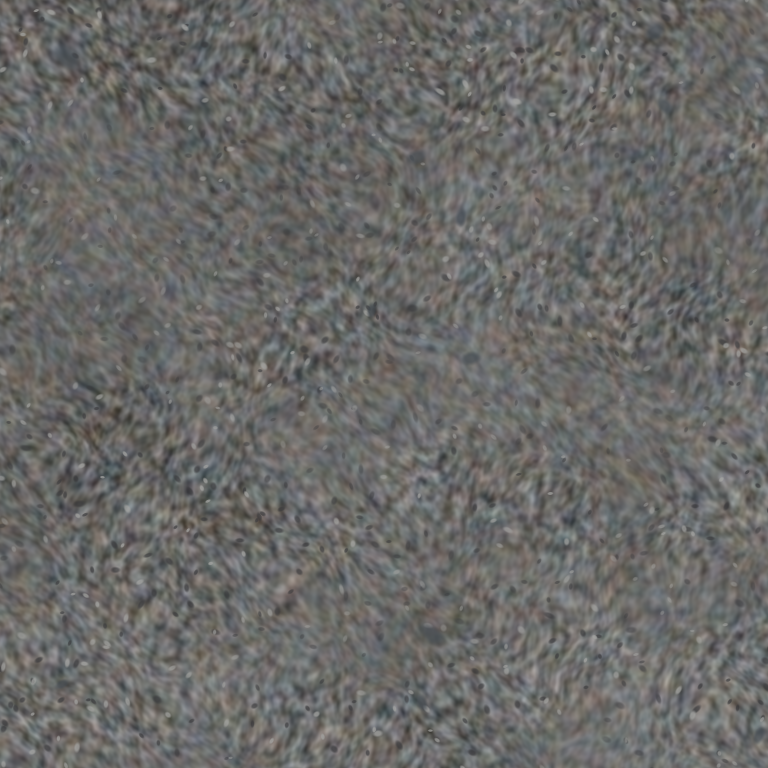
Give the GLSL for this texture, as a three.js fragment shader.

```glsl
varying vec2 vUv;

const vec3 STONE_GRAY = vec3(0.417, 0.415, 0.408);
const vec3 WARM_SHIFT = vec3(0.075, 0.005, -0.065);
const vec3 GREEN_SHIFT = vec3(-0.025, 0.020, -0.015);
const vec3 PALE_MINERAL = vec3(0.65, 0.65, 0.64);
const vec3 DARK_MINERAL = vec3(0.22, 0.22, 0.23);
const vec3 SLATE_PEBBLE = vec3(0.26, 0.29, 0.32);

vec2 hash2(vec2 p) {
  vec3 q = fract(p.xyx * vec3(0.1031, 0.1030, 0.0973));
  q += dot(q, q.yzx + 33.33);
  return fract((q.xx + q.yz) * q.zy);
}

vec2 gradientAt(vec2 cell) {
  float angle = 6.28318 * hash2(cell).x;
  return vec2(cos(angle), sin(angle));
}

float gradientNoise(vec2 p) {
  vec2 i = floor(p);
  vec2 f = p - i;
  vec2 u = f * f * f * (f * (f * 6.0 - 15.0) + 10.0);
  vec2 e = vec2(1.0, 0.0);
  float a = dot(gradientAt(i), f);
  float b = dot(gradientAt(i + e.xy), f - e.xy);
  float c = dot(gradientAt(i + e.yx), f - e.yx);
  float d = dot(gradientAt(i + e.xx), f - e.xx);
  return mix(mix(a, b, u.x), mix(c, d, u.x), u.y);
}

vec2 rotate(vec2 p, float angle) {
  float c = cos(angle);
  float s = sin(angle);
  return vec2(c * p.x + s * p.y, c * p.y - s * p.x);
}

// Two octaves of grains, stretched along the given angle
float grains(vec2 p, float angle, float frequency, float stretch) {
  vec2 q = rotate(p, angle) * frequency * vec2(1.0 / stretch, 1.0);
  float coarse = gradientNoise(q + 40.0);
  float fine = gradientNoise(rotate(q, 0.5) * 1.9 + 170.0);
  return 0.85 * coarse + 0.50 * fine;
}

// Coverage of sparse, soft, slightly oval flecks scattered one per cell
float flecks(vec2 p, float frequency, float chance, float radius, float seed) {
  vec2 q = p * frequency;
  vec2 home = floor(q);
  float cover = 0.0;
  for (int y = -1; y <= 1; y++) {
    for (int x = -1; x <= 1; x++) {
      vec2 cell = home + vec2(float(x), float(y));
      vec2 place = hash2(cell + seed);
      vec2 traits = hash2(cell + seed + 57.0);
      vec2 d = rotate(q - cell - place, 6.28318 * traits.y);
      float size = radius * mix(0.6, 1.2, traits.y);
      float shape = 1.0 - smoothstep(0.45, 1.25, length(d * vec2(0.75, 1.2)) / size);
      cover = max(cover, shape * step(traits.x, chance));
    }
  }
  return cover;
}

void main() {
  vec2 p = vUv;
  vec2 bend = vec2(gradientNoise(p * 13.0 + 5.0), gradientNoise(p * 13.0 + 80.0));
  vec2 bent = p + 0.012 * bend;

  // Grain direction drifts from left-leaning to steep right-leaning
  float drift = gradientNoise(p * 3.5 + 21.0) + 0.5 * (p.x - 0.55);
  float lean = smoothstep(-0.25, 0.25, drift);
  float left = grains(bent, 2.25, 76.0, 1.5);
  float right = grains(bent + 3.0, 1.25, 76.0, 1.5);
  float grain = mix(left, right, lean) / length(vec2(1.0 - lean, lean));

  // Soft, smeared patches lie between crisper ones
  float patches = gradientNoise(p * vec2(3.0, 5.0) + 11.0)
    + 0.5 * gradientNoise(p * 9.0 + 63.0);
  float contrast = mix(0.65, 1.2, smoothstep(-0.4, 0.3, patches));

  // Broad shading
  float clouds = 0.045 * gradientNoise(p * 4.0 + 31.0)
    + 0.05 * gradientNoise(p * 14.0 + 47.0)
    + 0.025 * (p.x - p.y);
  vec3 color = STONE_GRAY + clouds + 0.235 * contrast * grain;

  // Brown, blue and faint green tints
  float warmth = 0.6 * gradientNoise(bent * 52.0 + 90.0)
    + 0.5 * gradientNoise(p * 17.0 + 15.0);
  float moss = gradientNoise(bent * 38.0 + 130.0);
  color += WARM_SHIFT * warmth + GREEN_SHIFT * moss;

  // Mineral flecks and a few larger pebbles
  float darkFlecks = flecks(bent, 60.0, 0.13, 0.26, 7.0);
  float paleFlecks = flecks(bent, 62.0, 0.08, 0.25, 29.0);
  float pebbles = flecks(bent, 13.0, 0.07, 0.15, 83.0);
  color = mix(color, DARK_MINERAL, 0.55 * contrast * darkFlecks);
  color = mix(color, PALE_MINERAL, 0.60 * contrast * paleFlecks);
  color = mix(color, SLATE_PEBBLE, 0.65 * pebbles);

  gl_FragColor = vec4(clamp(color, 0.0, 1.0), 1.0);
}
```
